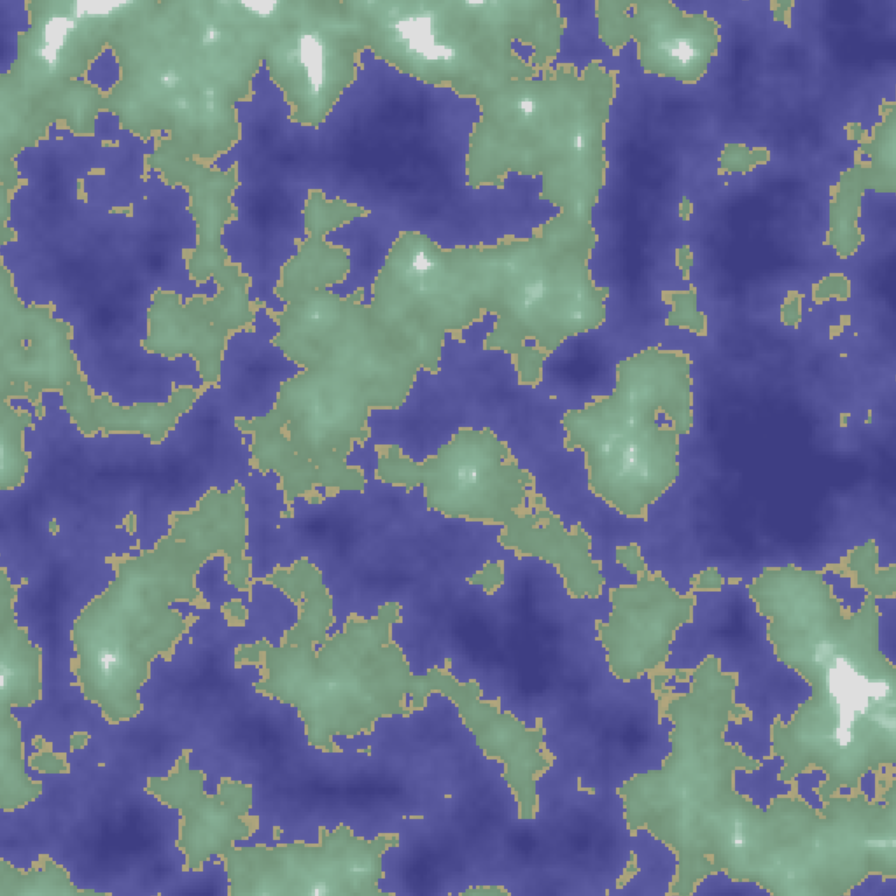
Give the GLSL for this texture, as a WebGL 2 fragment shader.

```glsl
#version 300 es
precision highp float;
// Map of ragged green islands with sandy shores and white summits in a mottled blue sea.

#define GRID 256.0        // map cells along the canvas height
#define BASE_SCALE 4.25   // lattice squares of the broadest layer
#define LAYERS 6
#define SHORE 0.12        // levels are in standard deviations of height
#define GRASS 0.28
#define HIGHLAND 1.9
#define SNOW 2.25
#define SEED vec2(58.0, 14.0)

uniform vec2 u_resolution;
out vec4 fragColor;

float hash(vec2 p) {
    vec3 q = fract(p.xyx * vec3(0.1031, 0.1030, 0.0973));
    q += dot(q, q.yzx + 33.33);
    return fract((q.x + q.y) * q.z);
}

// Bilinear lattice noise, centred on zero; its creases give pointed peaks
float latticeNoise(vec2 p) {
    vec2 cell = floor(p), f = p - cell;
    float low = mix(hash(cell), hash(cell + vec2(1.0, 0.0)), f.x);
    float high = mix(hash(cell + vec2(0.0, 1.0)), hash(cell + 1.0), f.x);
    return mix(low, high, f.y) - 0.5;
}

// Aligned layers, scaled to unit standard deviation
float terrainHeight(vec2 p) {
    float weights[LAYERS] = float[LAYERS](0.3, 0.8, 0.95, 0.42, 0.21, 0.12);
    float height = 0.0, power = 0.0, scale = BASE_SCALE;
    for (int i = 0; i < LAYERS; i++) {
        vec2 offset = SEED + float(i) * vec2(37.0, 91.0);
        height += weights[i] * latticeNoise(p * scale + offset);
        power += weights[i] * weights[i];
        scale *= 2.0;
    }
    return height / (0.192 * sqrt(power));
}

vec3 terrainColor(float h) {
    vec3 deepSea = vec3(0.245, 0.245, 0.515);
    vec3 shallowSea = vec3(0.367, 0.367, 0.637);
    vec3 sand = vec3(0.70, 0.65, 0.49);
    vec3 lowGrass = vec3(0.45, 0.572, 0.472);
    vec3 highGrass = vec3(0.535, 0.70, 0.60);
    vec3 paleRock = vec3(0.68, 0.81, 0.74);
    vec3 snow = vec3(0.87);

    if (h < SHORE) return mix(deepSea, shallowSea, clamp((h + 2.2) / (SHORE + 2.2), 0.0, 1.0));
    if (h < GRASS) return mix(sand, lowGrass, 0.25 * smoothstep(SHORE, GRASS, h));
    if (h < HIGHLAND) return mix(lowGrass, highGrass, (h - GRASS) / (HIGHLAND - GRASS));
    if (h < SNOW) return mix(highGrass, paleRock, (h - HIGHLAND) / (SNOW - HIGHLAND));
    return snow;
}

vec3 cellColor(vec2 cell) {
    return terrainColor(terrainHeight((cell + 0.5) / GRID));
}

void main() {
    // Blend neighbouring cells over a narrow seam
    vec2 p = gl_FragCoord.xy / u_resolution.y * GRID - 0.5;
    vec2 cell = floor(p);
    vec2 blend = smoothstep(0.2, 0.8, p - cell);
    vec3 lower = mix(cellColor(cell), cellColor(cell + vec2(1.0, 0.0)), blend.x);
    vec3 upper = mix(cellColor(cell + vec2(0.0, 1.0)), cellColor(cell + 1.0), blend.x);
    fragColor = vec4(mix(lower, upper, blend.y), 1.0);
}
```
